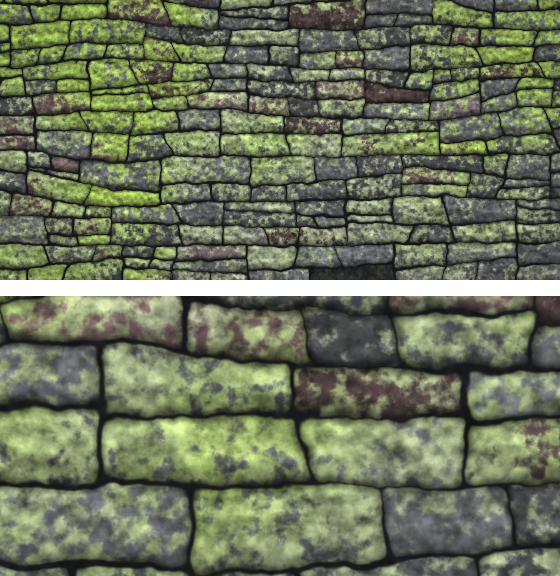
Top, the full canvas; bottom, a detail of the centre.
This texture is drawn by a WebGL 2 fragment shader. Its source:

```glsl
#version 300 es
precision highp float;
// Dry stone wall of slanted, stacked slabs, speckled with lichen and lime moss.

uniform vec2 u_resolution;
out vec4 fragColor;

float rand(vec2 p) {
    vec3 h = fract(vec3(p.xyx) * 0.1031);
    h += dot(h, h.yzx + 33.33);
    return fract((h.x + h.y) * h.z);
}

float noise(vec2 p) {
    vec2 i = floor(p), f = fract(p);
    f = f * f * (3.0 - 2.0 * f);
    return mix(mix(rand(i), rand(i + vec2(1, 0)), f.x),
               mix(rand(i + vec2(0, 1)), rand(i + vec2(1, 1)), f.x), f.y);
}

float fbm(vec2 p) {
    float sum = 0.0, amp = 0.533;
    for (int i = 0; i < 4; i++) {
        sum += amp * noise(p);
        p = mat2(1.6, 1.2, -1.2, 1.6) * p + 17.3;
        amp *= 0.5;
    }
    return sum;
}

// Unit intervals with jittered ends: (start, end, index)
float joint(float i, float seed) {
    return i + 0.4 * (rand(vec2(i + 50.0, seed)) - 0.5);
}

vec3 jitteredSpan(float x, float seed) {
    float i = floor(x);
    i += step(joint(i + 1.0, seed), x) - step(x, joint(i, seed));
    return vec3(joint(i, seed), joint(i + 1.0, seed), i);
}

struct Stone {
    vec4 sides;  // distances to left, bottom, right, top
    float id;
};

// Courses are cut into blocks, then each block is split by slanted joints
Stone findStone(vec2 p) {
    vec3 row = jitteredSpan(p.y * 6.8, 3.0);
    float shift = 9.0 * rand(vec2(row.z + 40.0, 5.0));
    vec3 col = jitteredSpan(p.x * 2.1 + shift, row.z + 20.0);
    vec2 lo = vec2((col.x - shift) / 2.1, row.x / 6.8);
    vec2 hi = vec2((col.y - shift) / 2.1, row.y / 6.8);
    vec4 sides = vec4(p - lo, hi - p);
    float id = rand(vec2(col.z + 60.0, row.z + 30.0));

    for (int i = 0; i < 4; i++) {
        vec2 key = vec2(id * 917.0, float(i) * 7.0 + 1.0);
        float choice = rand(key), tilt = rand(key + 2.3) - 0.5;
        vec2 size = hi - lo, mid = 0.5 * (lo + hi);
        vec2 cut = mix(lo, hi, mix(0.36, 0.64, rand(key + 4.7)));
        float side = 0.0;
        if (size.x > size.y * (3.0 + 2.0 * choice)) {
            float gap = p.x - cut.x - tilt * 1.1 * (p.y - mid.y);
            side = step(0.0, gap);
            if (gap > 0.0) { lo.x = cut.x; sides.x = gap; }
            else { hi.x = cut.x; sides.z = -gap; }
        } else if (size.y > 0.08 + 0.03 * choice) {
            float gap = p.y - cut.y - tilt * 0.2 * (p.x - mid.x);
            side = step(0.0, gap);
            if (gap > 0.0) { lo.y = cut.y; sides.y = gap; }
            else { hi.y = cut.y; sides.w = -gap; }
        }
        id = rand(key + vec2(9.1, 13.0 * side + 3.0));
    }
    return Stone(sides, id);
}

void main() {
    vec2 p = gl_FragCoord.xy / u_resolution.y;

    // Sagging courses and chipped outlines
    vec2 sag = vec2(noise(p * 2.5), noise(p * vec2(2.6, 3.0) + 7.0)) - 0.5;
    vec2 chips = vec2(fbm(p * 20.0), fbm(p * 20.0 + 31.0)) - 0.5;
    Stone stone = findStone(p + vec2(0.03, 0.07) * sag + 0.02 * chips);

    // Slightly rounded distance to the nearest joint
    float edge = -0.004 * log(dot(exp(-stone.sides / 0.004), vec4(1.0)));
    float height = stone.sides.y / max(stone.sides.y + stone.sides.w, 0.001);
    vec2 key = vec2(stone.id * 613.0, 2.0);
    float tone = rand(key), growth = rand(key + 5.1), rust = rand(key + 8.3);

    // Bare rock, from slate grey to purple brown
    float grain = fbm(p * 85.0 + 11.0), speckle = fbm(p * 70.0 + stone.id * 20.0);
    vec3 rock = mix(vec3(0.325, 0.335, 0.345), vec3(0.33, 0.27, 0.27), smoothstep(0.8, 0.9, rust));
    rock *= 0.75 + 0.5 * tone;

    // Lichen crust, greener at the upper left
    float lush = smoothstep(0.45, 0.9, fbm(p * 2.3 + 4.0) + 0.22 * p.y - 0.13 * p.x + 0.2 * growth);
    float cover = speckle - 0.66 + 0.32 * growth + 0.16 * lush + 0.14 * (height - 0.5);
    cover += 0.3 * (noise(p * 12.0) - 0.5) - 0.08 * smoothstep(0.8, 2.0, p.x) * p.y;
    vec3 lichen = mix(vec3(0.57, 0.61, 0.48), vec3(0.56, 0.67, 0.3), lush);
    vec3 color = mix(rock, lichen, 0.95 * smoothstep(-0.18, 0.17, cover));

    // Grain, layered relief lit from above, and shaded undersides
    vec2 layers = p * vec2(18.0, 34.0);
    float relief = fbm(layers) - fbm(layers + vec2(0.1, 0.4));
    color *= 0.6 + 0.8 * grain + 0.9 * relief;
    color *= mix(0.68, 1.08, smoothstep(0.0, 0.45, height));
    color *= mix(0.62, 1.0, smoothstep(0.001, 0.011, edge));

    // Dark joints of varying width, with a rare missing stone
    float jointWidth = 0.0045 * noise(p * 9.0 + 3.0);
    float solid = smoothstep(jointWidth - 0.002, jointWidth + 0.002, edge);
    solid *= 1.0 - 0.8 * step(0.994, rand(key + 12.7));
    color = mix(vec3(0.085, 0.093, 0.1) * (0.6 + 0.8 * grain), color, solid);

    // Soft darkening toward the corners
    vec2 centered = gl_FragCoord.xy / u_resolution - 0.5;
    color *= 1.05 - 0.4 * dot(centered, centered);
    fragColor = vec4(clamp(color, 0.0, 1.0), 1.0);
}
```
